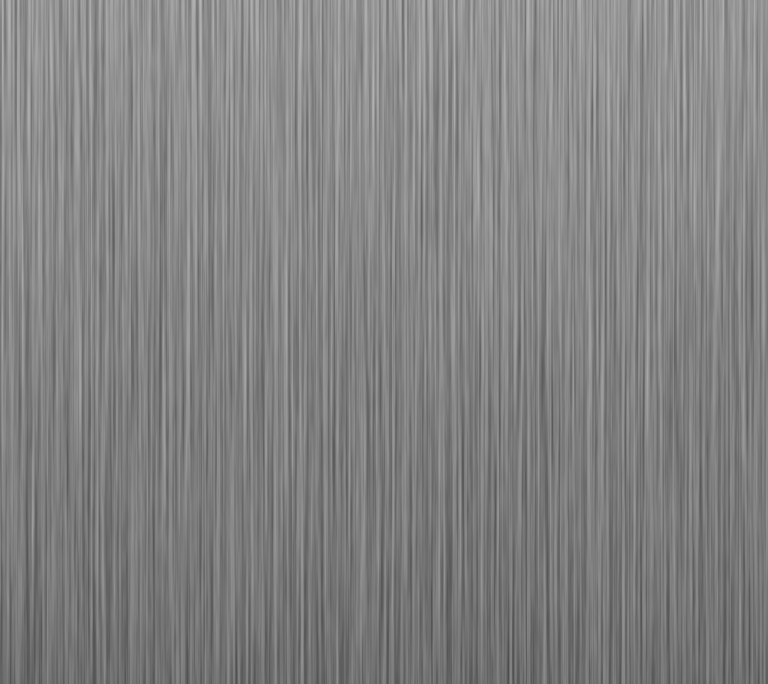
Reproduce this texture procedurally as a WebGL 2 fragment shader.

```glsl
#version 300 es
precision highp float;
// Brushed grey metal with fine vertical streaks, fading darker downwards.

#define TOP_GREY 0.58
#define BOTTOM_GREY 0.43
#define FADE_CURVE 0.85
#define HAIRLINES 456.0
#define FINE_AMOUNT 0.10
#define LONG_AMOUNT 0.16
#define MEDIUM_AMOUNT 0.05
#define BROAD_AMOUNT 0.012
#define GRAIN_AMOUNT 0.05
#define COUNTER_SHADE 0.4
#define DARK_SKEW 0.6

uniform vec2 u_resolution;
out vec4 fragColor;

float hash(vec2 p) {
    vec3 q = fract(vec3(p.xyx) * 0.1031);
    q += dot(q, q.yzx + 33.33);
    return fract((q.x + q.y) * q.z);
}

// One hairline column whose brightness drifts slowly along its length
float hairline(float column, float y, float seed) {
    y += 17.0 * hash(vec2(column, seed));
    float node = floor(y);
    float below = hash(vec2(column + seed * 7.0, node + seed));
    float above = hash(vec2(column + seed * 7.0, node + 1.0 + seed));
    return mix(below, above, smoothstep(0.0, 1.0, y - node)) - 0.5;
}

// Neighbouring hairlines blended sideways, centred on zero
float streaks(vec2 q, float seed) {
    float column = floor(q.x);
    float left = hairline(column, q.y, seed);
    float right = hairline(column + 1.0, q.y, seed);
    return mix(left, right, smoothstep(0.0, 1.0, q.x - column));
}

// Streaks with an opposite shade beside them, which keeps the sheet even
float grooves(vec2 q, float seed) {
    return streaks(q, seed) - COUNTER_SHADE * streaks(q + vec2(2.0, 0.0), seed);
}

void main() {
    vec2 p = gl_FragCoord.xy / u_resolution.y;

    // Soft vertical shading
    float grey = mix(BOTTOM_GREY, TOP_GREY, pow(p.y, FADE_CURVE));

    // Brush marks from fine to broad
    float x = p.x * HAIRLINES;
    float brush = FINE_AMOUNT * grooves(vec2(x - 0.5, p.y * 7.0), 3.0)
                + LONG_AMOUNT * grooves(vec2(x, p.y * 3.5), 23.0)
                + MEDIUM_AMOUNT * grooves(vec2(x * 0.66, p.y * 4.0), 11.0)
                + BROAD_AMOUNT * streaks(p * vec2(60.0, 2.5), 37.0)
                + GRAIN_AMOUNT * streaks(vec2(x - 0.5, p.y * 30.0), 51.0);

    // Dark scratches cut a little deeper than bright ones rise
    grey += brush - DARK_SKEW * (brush * brush - 0.0019);

    fragColor = vec4(vec3(clamp(grey, 0.0, 1.0)), 1.0);
}
```
